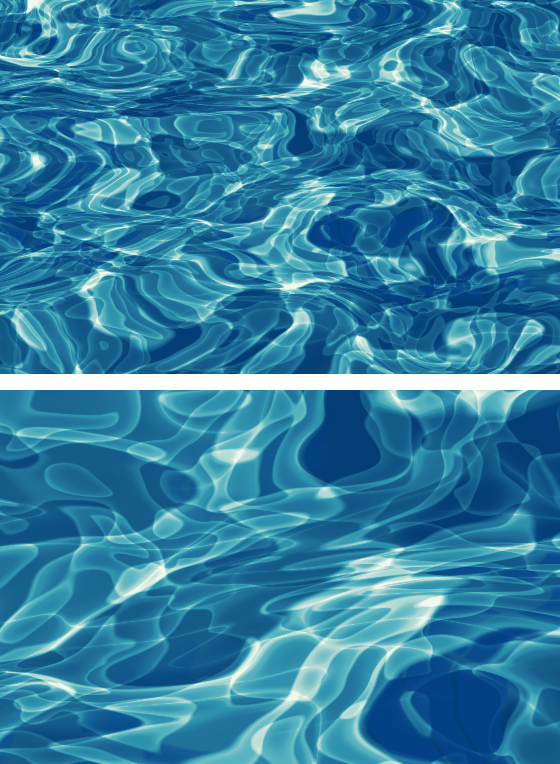
Top: the whole. Bottom: its middle third, enlarged.
This texture is drawn by a Shadertoy shader. Its source:

```glsl
#define SWELL 0.23
#define CHOP 0.070
#define RIPPLE 0.014
#define FLOOR_SCALE 3.0
#define EDGE 0.022
#define THREAD 0.017
#define THREAD_GAIN 0.85
#define SHADE 0.22
#define TILES_PER_UNIT 19.0
#define DARKEN 0.17

vec2 hash2(vec2 p) {
    vec3 a = fract(p.xyx * vec3(0.1031, 0.1030, 0.0973));
    a += dot(a, a.yzx + 33.33);
    return fract((a.xx + a.yz) * a.zy);
}

// Gradient noise, roughly -1 to 1
float noise(vec2 p) {
    vec2 cell = floor(p), f = p - cell;
    vec2 u = f * f * f * (f * (f * 6.0 - 15.0) + 10.0);
    vec2 e = vec2(0.0, 1.0);
    float a = dot(hash2(cell) * 2.0 - 1.0, f);
    float b = dot(hash2(cell + e.yx) * 2.0 - 1.0, f - e.yx);
    float c = dot(hash2(cell + e.xy) * 2.0 - 1.0, f - e.xy);
    float d = dot(hash2(cell + e.yy) * 2.0 - 1.0, f - e.yy);
    return 2.0 * mix(mix(a, b, u.x), mix(c, d, u.x), u.y);
}

vec2 noise2(vec2 p) {
    return vec2(noise(p + 17.3), noise(p + vec2(41.7, 8.9)));
}

// Bends the line of sight through three sizes of wave
vec2 refractView(vec2 p) {
    vec2 q = p + SWELL * vec2(0.6, 1.0) * noise2(p * vec2(1.6, 4.0));
    q += CHOP * vec2(0.9, 1.0) * noise2((p + 0.25 * q) * vec2(2.9, 6.6));
    q += RIPPLE * noise2((p + 0.4 * q) * vec2(7.0, 17.0));
    return q;
}

// Sheet of light: crisp on one side, fading on the other
float lightSheet(float n) {
    float w = EDGE + 0.6 * fwidth(n);
    return smoothstep(-w, w, n) / (1.0 + 9.0 * max(n, 0.0));
}

float lightThread(float n) {
    return THREAD / (THREAD + abs(n) + 0.3 * fwidth(n));
}

vec3 waterColour(float light) {
    vec3 c = mix(vec3(0.01, 0.24, 0.46), vec3(0.08, 0.36, 0.54), smoothstep(-0.1, 0.24, light));
    c = mix(c, vec3(0.13, 0.45, 0.61), smoothstep(0.27, 0.54, light));
    c = mix(c, vec3(0.18, 0.57, 0.68), smoothstep(0.54, 0.78, light));
    c = mix(c, vec3(0.33, 0.70, 0.75), smoothstep(0.78, 1.04, light));
    c = mix(c, vec3(0.69, 0.85, 0.83), smoothstep(1.04, 1.40, light));
    return mix(c, vec3(0.94, 0.97, 0.92), smoothstep(1.40, 1.85, light));
}

// Scattered dark tiles on the pool floor
float floorTiles(vec2 q) {
    vec2 g = q * TILES_PER_UNIT;
    vec2 w = fwidth(g) + 0.06;
    vec2 inside = smoothstep(vec2(0.5), 0.5 - w, abs(fract(g) - 0.5));
    float chosen = step(0.6, hash2(floor(g) + 5.0).x);
    return chosen * inside.x * inside.y * smoothstep(-0.1, 0.2, noise(q * 2.3 + 60.0));
}

void mainImage(out vec4 fragColor, in vec2 fragCoord) {
    vec2 uv = fragCoord / iResolution.xy;
    float aspect = iResolution.x / iResolution.y;

    // Waves shrink and flatten towards the far edge
    vec2 p = vec2((uv.x - 0.5) * aspect * mix(0.9, 1.2, uv.y),
                  uv.y * (0.8 + 0.42 * uv.y)) + vec2(6.2, 3.7);
    vec2 q = refractView(p);

    // Overlapping caustic sheets
    float light = -DARKEN, weight = 0.95, scale = FLOOR_SCALE;
    for (int i = 0; i < 5; i++) {
        float lean = i % 2 == 0 ? 0.25 : -0.3;
        vec2 s = vec2(0.8 * q.x, 1.4 * (q.y + lean * q.x)) * scale;
        light += weight * lightSheet(noise(s + 13.37 * float(i)) - 0.06);
        weight *= 0.88;
        scale *= 1.55;
    }

    // Bright threads that come and go
    float fade = smoothstep(-0.3, 0.5, noise(q * 2.6 + 31.4));
    float threads = lightThread(noise(q * vec2(2.6, 4.4) + 71.2) - 0.05) * fade;
    threads += 0.8 * lightThread(noise((p + 0.5 * q) * vec2(1.9, 4.8) + 23.8) + 0.08) * (1.0 - fade);

    // Fine parallel streaks gathered on the wave crests
    float crest = smoothstep(0.05, 0.5, noise(p * vec2(1.6, 4.0) + 52.6));
    threads += 0.9 * crest * lightThread(noise((p + q) * vec2(1.7, 11.0) + 12.1));
    light += THREAD_GAIN * threads;

    // Shade from the wave slopes
    light += SHADE * noise(mix(p, q, 0.4) * vec2(1.8, 4.2) + 90.6);
    light += 0.5 * SHADE * noise(q * vec2(9.0, 17.0) + 37.9);

    vec3 colour = waterColour(light);
    float dim = 1.0 - smoothstep(0.25, 0.75, light);
    colour = mix(colour, vec3(0.01, 0.26, 0.55), 0.65 * dim * floorTiles(q));
    fragColor = vec4(colour, 1.0);
}
```
